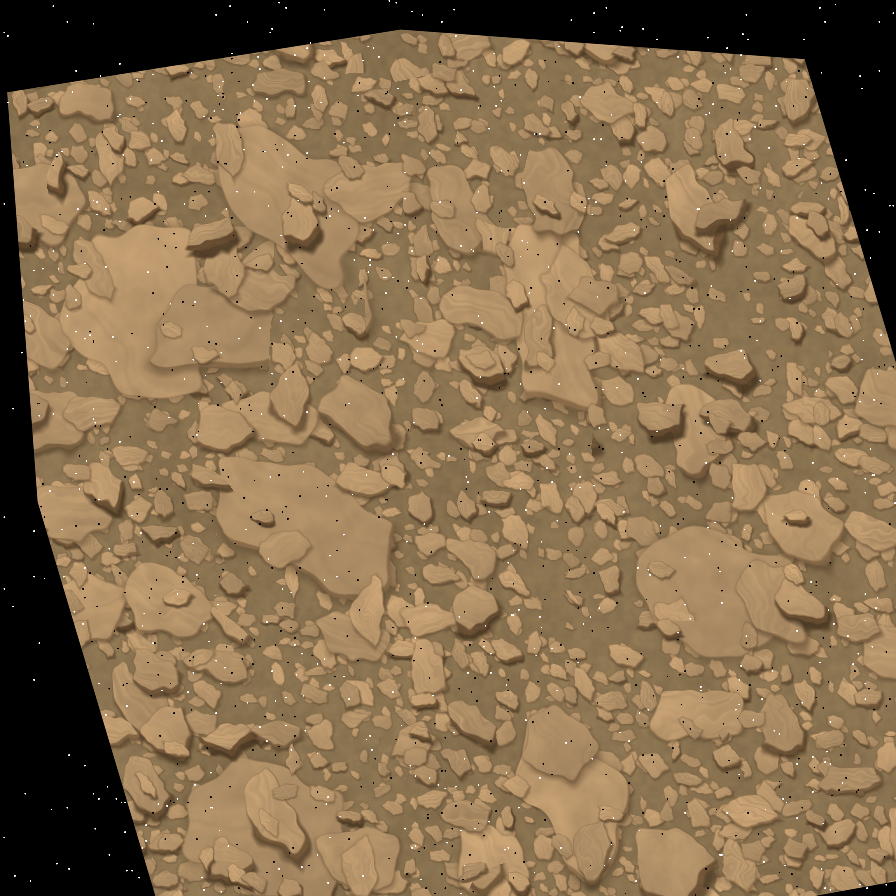
Reproduce this texture procedurally as a Shadertoy shader.

```glsl
vec3 hash(vec2 p) {
    vec3 q = fract(p.xyx * vec3(0.1031, 0.1030, 0.0973));
    q += dot(q, q.yxz + 33.33);
    return fract((q.xxy + q.yzz) * q.zyx);
}

float noise(vec2 p) {
    vec2 i = floor(p), f = fract(p);
    f = f * f * (3.0 - 2.0 * f);
    return mix(mix(hash(i).x, hash(i + vec2(1, 0)).x, f.x),
               mix(hash(i + vec2(0, 1)).x, hash(i + vec2(1, 1)).x, f.x), f.y);
}

float fbm(vec2 p) {
    float sum = 0.0, amp = 0.5;
    for (int i = 0; i < 4; i++) {
        sum += amp * noise(p);
        p = mat2(1.6, 1.2, -1.2, 1.6) * p + 5.3;
        amp *= 0.5;
    }
    return sum;
}

mat2 rotation(float a) {
    return mat2(cos(a), -sin(a), sin(a), cos(a));
}

// Rounded polygon: distances to its body, its lit top and its cast shadow
vec3 stone(vec2 q, vec2 seed, vec2 lean) {
    vec3 d = vec3(-1.0);
    for (int k = 0; k < 7; k++) {
        vec3 h = hash(seed + float(k) * 3.7);
        float a = (float(k) + 0.8 * h.x) * 0.8976;
        vec2 dir = vec2(cos(a), sin(a));
        vec3 plane = dot(q, dir) - 0.25 - 0.17 * h.y + dot(lean, dir) * vec3(0.0, 1.0, -1.0);
        vec3 blend = max(0.05 - abs(d - plane), 0.0);
        d = max(d, plane) + blend * blend * 5.0;
    }
    d.y = max(d.y, d.x);
    return d;
}

// One layer of stones, painted cell by cell over the ground
vec3 scatter(vec3 color, vec2 p, float cells, float density, float relief) {
    vec2 g = p * cells, home = floor(g);
    float soft = max(0.0015, 0.8 / iResolution.y) * cells;
    float grain = fbm(p * 45.0), patches = noise(p * 5.0 + cells);
    vec2 warp = vec2(noise(g * 4.0), noise(g * 4.0 + 31.0)) - 0.5;
    warp += 0.5 * (vec2(noise(g * 9.0), noise(g * 9.0 + 17.0)) - 0.5);

    for (int y = -1; y <= 1; y++)
    for (int x = -1; x <= 1; x++) {
        vec2 id = home + vec2(x, y);
        vec2 seed = id + cells * 17.0;
        vec3 h = hash(seed), v = hash(seed + 91.7);
        if (h.z > density * (0.6 + 0.8 * patches)) continue;

        vec2 q = g - id - 0.5 - 0.6 * (h.xy - 0.5) + 0.1 * warp;
        if (dot(q, q) > 0.8) continue;

        // Long axes mostly fall towards the lower right
        mat2 turn = rotation(-0.6 + 1.9 * (v.x - 0.5));
        vec2 stretch = vec2(0.82, 1.05 + 0.55 * v.y);
        float height = relief * (0.25 + 1.1 * v.z * v.z);
        vec2 local = turn * q * stretch;
        vec2 lean = turn * vec2(0.04, -0.09) * height * stretch;
        vec3 d = stone(local, seed, lean);

        // Layered rock faces
        float strata = noise(vec2(local.x * 2.0, local.y * 22.0 + 5.0 * warp.x) + seed);
        vec3 top = mix(vec3(0.635, 0.52, 0.375), vec3(0.76, 0.615, 0.44), 0.25 + 0.75 * h.x);
        top *= 0.93 + 0.14 * grain + (0.05 + 0.12 * v.y * relief) * (strata - 0.5);
        top *= 1.0 + 0.1 * dot(q, vec2(-0.5, 0.8));
        vec3 side = top * mix(vec3(0.84, 0.82, 0.79), vec3(0.58, 0.53, 0.47), min(height, 1.0));

        float shade = smoothstep(soft + 0.04, -soft - 0.02, d.z);
        color = mix(color, vec3(0.27, 0.20, 0.12), shade * min(0.25 + 0.6 * height, 0.85));
        vec3 face = mix(side, top, smoothstep(soft, -soft, d.y));
        color = mix(color, face, smoothstep(soft, -soft, d.x));
    }
    return color;
}

// Clipped outline, positive inside
float outline(vec2 p) {
    vec2 corner[8] = vec2[8](vec2(0.008, 0.897), vec2(0.447, 0.967), vec2(0.898, 0.934),
        vec2(1.003, 0.585), vec2(1.003, 0.017), vec2(0.898, -0.002),
        vec2(0.174, -0.002), vec2(0.042, 0.44));
    float d = 1.0;
    for (int i = 0; i < 8; i++) {
        vec2 a = corner[i], e = normalize(corner[(i + 1) % 8] - a);
        d = min(d, e.y * (p.x - a.x) - e.x * (p.y - a.y));
    }
    return d;
}

void mainImage(out vec4 fragColor, in vec2 fragCoord) {
    vec2 p = fragCoord / iResolution.xy;

    // Sandy ground
    vec3 color = mix(vec3(0.50, 0.415, 0.285), vec3(0.60, 0.50, 0.355), fbm(p * 9.0));
    color *= 0.92 + 0.16 * fbm(p * 110.0);

    // Pebbles up to slabs, then loose stones lying on top
    color = scatter(color, p, 62.0, 0.35, 0.35);
    color = scatter(color, p, 38.0, 0.45, 0.55);
    color = scatter(color, p, 24.0, 0.45, 0.75);
    color = scatter(color, p, 4.2, 0.55, 0.22);
    color = scatter(color, p, 8.5, 0.42, 0.6);
    color = scatter(color, p, 14.0, 0.36, 0.95);
    color = scatter(color, p, 29.0, 0.2, 0.9);

    float pixel = 1.0 / iResolution.y;
    color *= smoothstep(-0.5 * pixel, 0.5 * pixel, outline(p));

    // Sparse white and black specks
    vec2 speck = p * 512.0;
    float pick = hash(floor(speck) + 7.0).x;
    float dot_ = smoothstep(0.65, 0.4, length(fract(speck) - 0.5));
    color = mix(color, vec3(step(0.5, pick)), dot_ * step(0.4975, abs(pick - 0.5)));

    fragColor = vec4(color, 1.0);
}
```
